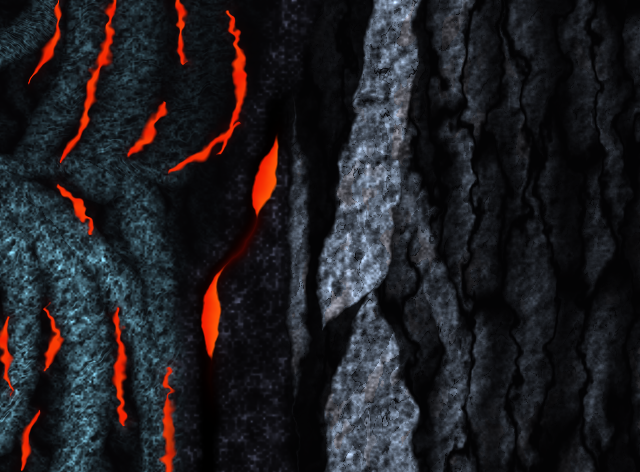
Reproduce this texture procedurally as a Shadertoy shader.

```glsl
// Glowing lava ropes parted by a burning fissure from dark, flaking tree bark.
const vec3 SOOT = vec3(.02, .017, .024);
const vec3 ROCK = vec3(.29, .46, .52);
const vec3 ASH = vec3(.50, .57, .66);
const vec3 RUST = vec3(.32, .24, .20);
const vec3 EMBER = vec3(.50, .035, .015);
const vec3 FIRE = vec3(.95, .11, .01);
const vec3 FLAME = vec3(1., .36, .03);
const float STRIP_PERIOD = .135;
const float FISSURE_WIDTH = .021;
const float CRACK_WIDTH = .0115;

// Strokes run from xy to zw
const vec4 ROPES[] = vec4[](
  vec4(.106, 1.01, -.01, .885), vec4(.19, 1.02, .07, .68), vec4(.29, 1.02, .2, .64),
  vec4(.44, 1.02, .36, .66), vec4(-.02, .645, .36, .63), vec4(0, .615, .33, -.02),
  vec4(.04, .57, .14, -.02), vec4(0, .53, -.01, .08), vec4(.28, .6, .37, -.02));
// Bow and half width
const vec2 ROPE_SHAPE[] = vec2[](
  vec2(.02, .045), vec2(.03, .042), vec2(.035, .072), vec2(.03, .07), vec2(.01, .03),
  vec2(.12, .048), vec2(.09, .06), vec2(.055, .045), vec2(.03, .05));
const vec4 CRACKS[] = vec4[](
  vec4(.13, 1, .07, .82), vec4(.235, 1, .13, .66), vec4(.375, 1.02, .395, .865),
  vec4(.485, .97, .47, .68), vec4(.5, .74, .355, .64), vec4(.355, .79, .28, .665),
  vec4(.115, .6, .19, .51), vec4(.245, .34, .262, .11), vec4(.36, .22, .355, -.04),
  vec4(.105, .36, .1, .22), vec4(.02, .33, .02, .16), vec4(.08, .12, .035, .01));
const float CRACK_BOW[] = float[](.01, .02, 0., .03, .01, 0., .01, 0., .005, .02, -.02, 0.);

float hash(vec2 p) { return fract(sin(dot(p, vec2(127.1, 311.7))) * 43758.5); }

float noise(vec2 p) {
  vec2 i = floor(p), f = fract(p), e = vec2(0, 1);
  f *= f * (3. - 2. * f);
  return mix(mix(hash(i), hash(i + e.yx), f.x), mix(hash(i + e), hash(i + 1.), f.x), f.y);
}

float fbm(vec2 p) {
  float sum = 0., amp = .53;
  for (int i = 0; i < 4; i++, amp *= .5) { sum += amp * noise(p); p = p * 2.03 + 9.1; }
  return sum;
}

// Cellular noise: gap to the border, random value per cell
vec2 cells(vec2 p) {
  float near = 9., second = 9., id = 0.;
  for (int k = 0; k < 9; k++) {
    vec2 c = floor(p) + vec2(k % 3 - 1, k / 3 - 1);
    float d = length(c + vec2(hash(c), hash(c + 37.)) - p);
    if (d < near) { second = near; near = d; id = hash(c + 71.); }
    else second = min(second, d);
  }
  return vec2(second - near, id);
}

float band(float lo, float mid, float hi, float v) {
  return smoothstep(lo, mid, v) * (1. - smoothstep(mid, hi, v));
}

// Bowed stroke: signed side, distance, fraction along
vec3 arc(vec2 p, vec4 ends, float bow) {
  vec2 d = ends.zw - ends.xy, q = p - ends.xy;
  float len = length(d), run = dot(q, d) / len, t = clamp(run / len, 0., 1.);
  float side = dot(q, vec2(-d.y, d.x)) / len - bow * 4. * t * (1. - t);
  return vec3(side, length(vec2(side, run - t * len)), t);
}

vec3 lava(vec2 p) {
  vec2 warp = vec2(fbm(p * 12.), fbm(p * 12. + 7.)) - .5, q = p + .03 * warp;
  float height = .5 * abs(sin(28. * q.x + 8. * q.y + 5. * warp.x)), along = q.y, side = q.x * 20.;
  for (int i = 0; i < ROPES.length(); i++) {
    vec3 a = arc(q, ROPES[i], ROPE_SHAPE[i].x);
    vec2 r = a.xy / ROPE_SHAPE[i].y;
    float h = sqrt(max(0., 1. - r.y * r.y));
    if (h > height) { height = h; side = r.x; along = a.z * .5; }
  }
  // Fibrous skin
  float fibre = noise(vec2(side * 4., along * 150. + 4. * side + 9. * fbm(p * 20.)));
  float skin = .08 + .65 * fibre * fibre + 1.3 * noise(p * 230.) * noise(p * 110.);
  float light = mix(1.15, .62, smoothstep(.5, .66, p.y)) * mix(1., .3, smoothstep(.2, .48, p.x));
  vec3 col = SOOT + ROCK * height * height * skin * light * (.5 + .9 * fbm(p * 9.));
  // Glowing cracks
  vec2 jag = p + .045 * warp + .012 * (noise(p * 75.) - .5);
  for (int i = 0; i < CRACKS.length(); i++) {
    vec3 a = arc(jag, CRACKS[i], CRACK_BOW[i]);
    float w = CRACK_WIDTH * (.2 + .8 * sin(3.14 * a.z)) * (1.7 * noise(p * 42.) - .05);
    float core = 1. - smoothstep(w * .3, w + .003, a.y);
    col += EMBER * .4 * exp(-a.y / .009) * noise(p * 60.);
    col = mix(col, mix(FIRE, FLAME, .6 * core * noise(p * 50.)), core);
  }
  return col;
}

vec3 bark(vec2 p) {
  float rough = fbm(p * vec2(24, 15)) - .5, y = p.y, x = p.x + .045 * rough;
  // Plates, as inside distances
  float upper = min(x - .68 - .19 * max(y - .45, 0.), .84 + .11 * (y - .47) - 1.1 * max(.42 - y, 0.) - x);
  float lower = .1 * clamp((.41 - y) / .28, 0., 1.) - abs(x - .787);
  float slant = .034 * band(.05, .4, .62, y) - abs(x - .87 - .26 * (.6 - y));
  float sliver = .028 * band(.08, .45, .86, y) - abs(x - .632);
  float plate = smoothstep(0., .014, max(upper, lower));
  float minor = smoothstep(-.004, .014, max(slant, sliver));
  // Receding strips
  float strip = .5 + .5 * cos(6.283 * (x - .99 + .018 * sin(7. * y + 1.)) / STRIP_PERIOD);
  vec2 slab = cells(vec2(x * 13. + .6 * rough, y * 2.6 + 3.));
  float far = smoothstep(.02, .3, slab.x) * (.4 + .6 * slab.y) * (.2 + .8 * strip);
  far *= mix(.7, .36, smoothstep(.98, 1.25, p.x)) * mix(.2, 1., smoothstep(.7, .97, p.x));
  float tone = max(max(far, .5 * minor), .85 * plate);
  // Flakes, relief and grain
  vec2 flake = cells(p * vec2(28, 17) + 4. * rough);
  float relief = fbm(p * 48.) - fbm(p * 48. + vec2(.4, -.3));
  float chip = smoothstep(0., .1, flake.x + .12 * noise(p * 33.));
  float detail = (.3 + .7 * chip) * (.55 + .5 * flake.y) * (.55 + .9 * fbm(p * 13.)) + 1.5 * relief;
  detail *= .45 + .6 * noise(p * 190.) + .45 * noise(p * vec2(110, 28));
  float brown = .45 * smoothstep(.8, 1., flake.y + .5 * rough);
  return SOOT * .6 + mix(ASH, RUST, brown) * tone * max(detail, .06);
}

void mainImage(out vec4 fragColor, in vec2 fragCoord) {
  vec2 p = fragCoord / iResolution.y;
  float y = p.y, wobble = fbm(p * 17.) - .5;
  float center = .447 + .1 * smoothstep(.36, .56, y) + .25 * max(y - .56, 0.);
  float dx = p.x - center + .025 * wobble;
  // Charred crust
  vec3 crust = SOOT + vec3(.17, .18, .23) * pow(fbm(p * 26.), 2.) * (.4 + 2.6 * pow(noise(p * 150.), 3.));
  vec3 col = mix(lava(p), crust, smoothstep(-.1, -.035, dx));
  col = mix(col, bark(p), smoothstep(.59, .625, p.x + .02 * wobble) * smoothstep(0., .03, dx));
  // Chasm and flames
  col *= mix(smoothstep(.008, .04, abs(dx + .008)), 1., smoothstep(.72, .95, y));
  col += EMBER * .5 * exp(-abs(dx) / .012) * band(.08, .45, .78, y);
  float w = FISSURE_WIDTH * max(band(.52, .61, .74, y), band(.22, .31, .47, y));
  float fire = (1. - smoothstep(w - .004, w + .002, abs(dx))) * smoothstep(.001, .006, w);
  col = mix(col, mix(FIRE, FLAME, smoothstep(-w, w + .002, dx)), fire);
  fragColor = vec4(col, 1);
}
```
